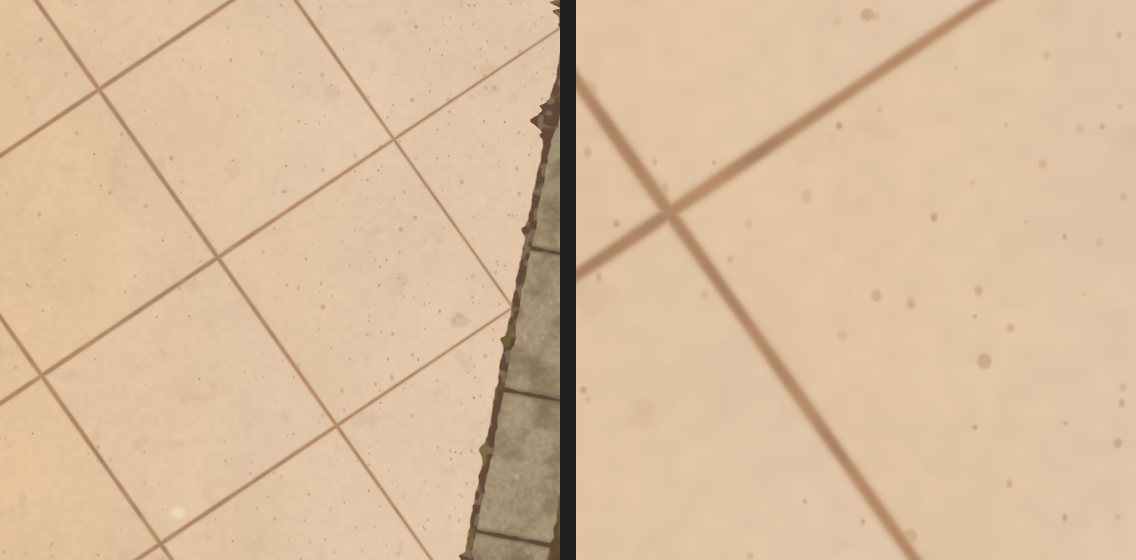
Left: the whole. Right: its middle third, enlarged.
Write a WebGL 2 fragment shader that draws this texture.

```glsl
#version 300 es
precision highp float;
uniform vec2 u_resolution;
out vec4 outColor;

#define TILE_ORIGIN vec2(0.389, 0.540)
#define TILE_DOWN vec2(0.2122, -0.3001)
#define TILE_ACROSS vec2(0.3145, 0.2110)
#define GROUT_HALF 0.0046
#define KERB_FOOT vec2(0.827, 0.0)
#define KERB_SLOPE 0.192
#define KERB_WIDTH 0.149
#define BLOCK_LENGTH 0.2575
#define BLOCK_START 0.055
#define GAP_WIDTH 0.014
#define WEED_SPACING 0.2

const vec3 TILE = vec3(0.885, 0.775, 0.665);
const vec3 TILE_WARM = vec3(0.885, 0.757, 0.610);
const vec3 GROUT_HALO = vec3(0.82, 0.69, 0.57);
const vec3 GROUT = vec3(0.67, 0.51, 0.38);
const vec3 STONE = vec3(0.64, 0.57, 0.46);
const vec3 STONE_DARK = vec3(0.53, 0.46, 0.36);
const vec3 SOIL = vec3(0.36, 0.26, 0.20);
const vec3 MOSS = vec3(0.46, 0.42, 0.20);

float hash(vec2 p) {
    vec3 q = fract(p.xyx * vec3(0.1031, 0.1030, 0.0973));
    q += dot(q, q.yzx + 33.33);
    return fract((q.x + q.y) * q.z);
}

float noise(vec2 p) {
    vec2 i = floor(p), f = fract(p);
    f = f * f * (3.0 - 2.0 * f);
    return mix(mix(hash(i), hash(i + vec2(1, 0)), f.x),
               mix(hash(i + vec2(0, 1)), hash(i + vec2(1, 1)), f.x), f.y);
}

float fbm(vec2 p) {
    float sum = 0.0, amp = 0.5;
    for (int i = 0; i < 4; i++) {
        sum += amp * noise(p);
        p = p * 2.03 + 17.0;
        amp *= 0.5;
    }
    return sum;
}

// Coverage of a shape from its signed distance
float fill(float d, float soft) {
    float s = max(soft, 0.8 / u_resolution.y);
    return 1.0 - smoothstep(-s, s, d);
}

// Scattered grains, one per grid cell at most
float specks(vec2 p, float cells, float density) {
    vec2 g = p * cells, id = floor(g);
    vec2 centre = 0.3 + 0.4 * vec2(hash(id + 3.1), hash(id + 7.7));
    vec2 d = (fract(g) - centre) * vec2(1.2, 0.8 + 0.5 * hash(id + 5.3));
    float size = mix(0.08, 0.24, hash(id + 11.9));
    float strength = 0.3 + 0.7 * hash(id + 23.0);
    return step(hash(id), density) * strength * fill((length(d) - size) / cells, 0.0018);
}

vec3 paving(vec2 p) {
    // Slightly different tint for every tile
    vec2 tileUv = inverse(mat2(TILE_DOWN, TILE_ACROSS)) * (p - TILE_ORIGIN);
    float tint = hash(floor(tileUv) + 40.0);
    float warmth = clamp(0.95 - 1.5 * p.x + 0.3 * (tint - 0.5), 0.0, 1.0);
    vec3 col = mix(TILE, TILE_WARM, warmth);
    col *= 1.0 + 0.05 * (fbm(p * 9.0) - 0.47) + 0.025 * (noise(p * 90.0) - 0.5);

    // Stains and grit, denser towards the kerb
    float worn = smoothstep(0.3, 0.95, p.x);
    col = mix(col, GROUT_HALO, 0.4 * smoothstep(0.62, 0.8, fbm(p * 24.0 + 5.0)));
    col = mix(col, GROUT, 0.45 * specks(p, 48.0, 0.05 + 0.10 * worn));
    col = mix(col, GROUT, 0.65 * specks(p + 0.37, 90.0, 0.015 + 0.07 * worn));
    float smudge = length((p - vec2(0.82, 0.43)) * vec2(1.0, 1.3));
    col = mix(col, GROUT, 0.5 * fill(smudge - 0.016, 0.01) * noise(p * 110.0));
    float pale = length((p - vec2(0.318, 0.084)) * vec2(0.8, 1.1));
    col = mix(col, vec3(0.93, 0.87, 0.76), 0.8 * fill(pale - 0.010, 0.006));

    // Grout lines, finer to the right
    vec2 toLine = abs(fract(tileUv + 0.5) - 0.5) * vec2(length(TILE_DOWN), length(TILE_ACROSS));
    float d = min(toLine.x, toLine.y);
    float halfWidth = GROUT_HALF * mix(1.1, 0.55, smoothstep(0.3, 0.95, p.x));
    halfWidth *= 0.9 + 0.2 * noise(p * 30.0);
    col = mix(col, GROUT_HALO, 0.7 * fill(d - halfWidth - 0.001, 0.003));
    return mix(col, GROUT * (0.94 + 0.12 * noise(p * 45.0)), 0.9 * fill(d - halfWidth * 0.7, 0.0024));
}

vec3 kerb(vec2 k) {
    // Weathered stone blocks
    float along = (k.y - BLOCK_START) / BLOCK_LENGTH;
    vec3 col = mix(STONE_DARK, STONE, smoothstep(0.22, 0.58, fbm(k * 22.0)));
    col *= 0.97 + 0.06 * hash(vec2(floor(along), 2.0)) + 0.10 * (noise(k * 150.0) - 0.5);
    col = mix(col, vec3(0.76, 0.70, 0.56), 0.6 * specks(k, 40.0, 0.08));

    // Joints between blocks and the outer edge
    float joint = abs(fract(along + 0.5) - 0.5) * BLOCK_LENGTH;
    float ragged = 0.003 * (noise(k * 70.0) - 0.5);
    col = mix(col, STONE_DARK * 0.85, 0.6 * fill(joint - 0.007, 0.005));
    col = mix(col, SOIL, 0.9 * fill(joint - 0.003 + ragged, 0.002));
    vec3 verge = mix(SOIL, MOSS, noise(k * 60.0));
    return mix(col, verge, fill(KERB_WIDTH - k.x + 2.0 * ragged, 0.003));
}

void main() {
    vec2 p = gl_FragCoord.xy / u_resolution;
    vec2 axis = normalize(vec2(KERB_SLOPE, 1.0));
    vec2 fromFoot = p - KERB_FOOT;
    vec2 k = vec2(dot(fromFoot, vec2(axis.y, -axis.x)), dot(fromFoot, axis));
    vec3 col = mix(paving(p), kerb(k), fill(GAP_WIDTH * 0.7 - k.x, 0.002));

    // Soil gap with a ragged outline and tufts at intervals
    float rough = 0.006 * (fbm(k * 65.0) - 0.45);
    float tuft = (fract(k.y / WEED_SPACING + 0.5) - 0.5) * WEED_SPACING;
    float reach = mix(0.010, 0.028, smoothstep(0.6, 0.85, k.y));
    float leaves = reach * exp(-pow(tuft / (reach * 1.1), 2.0)) * (0.3 + 1.1 * noise(k * vec2(45.0, 130.0)));
    float gap = max(-k.x - leaves, k.x - GAP_WIDTH - 0.4 * leaves) + rough;
    vec3 soil = mix(SOIL, STONE_DARK, 0.7 * smoothstep(0.45, 0.8, noise(k * 85.0)));
    soil = mix(soil, MOSS, 0.5 * smoothstep(0.6, 0.9, noise(k * 38.0 + 9.0)));
    col = mix(col, soil, 0.95 * fill(gap, 0.0022));
    outColor = vec4(col, 1.0);
}
```
